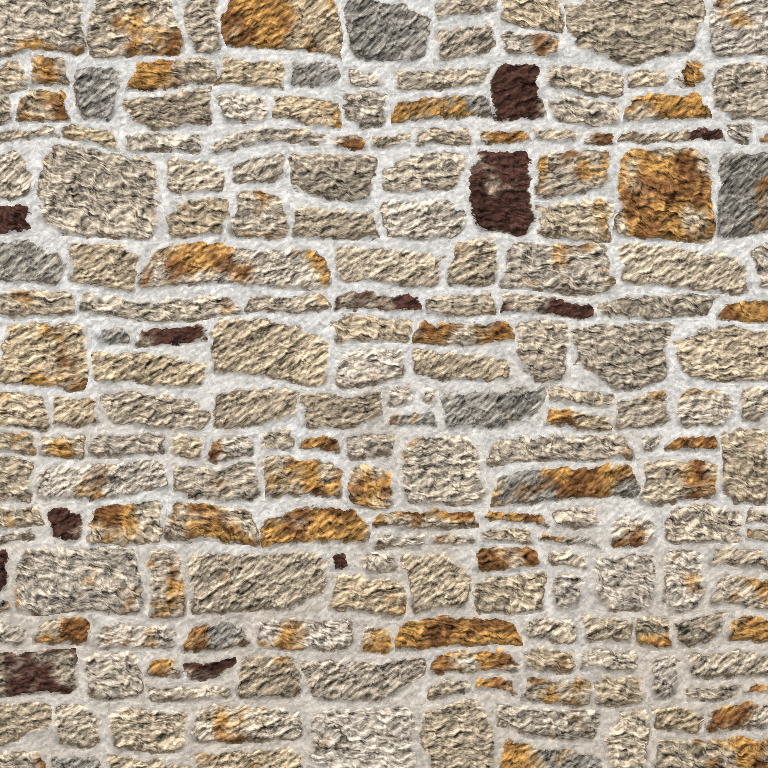
Give the GLSL for this texture, as a WebGL 1 fragment shader.

```glsl
precision highp float;
// Rubble stone wall: rough grey, tan and rusty blocks bedded in pale mortar.
uniform vec2 u_resolution;

float hash(vec2 p) {
  return fract(sin(dot(p, vec2(127.1, 311.7))) * 43758.55);
}

// Cellular noise: distance to the nearest point and a random tone for its cell.
vec2 cells(vec2 p) {
  vec2 base = floor(p), best = vec2(9.0, 0.0);
  for (int j = -1; j <= 1; j++) {
    for (int i = -1; i <= 1; i++) {
      vec2 c = base + vec2(float(i), float(j));
      vec2 site = c + vec2(hash(c), hash(c + 57.3));
      float dist = length(p - site);
      if (dist < best.x) best = vec2(dist, hash(c + 13.7));
    }
  }
  return best;
}

// Layered, rotated sines, roughly -1 to 1.
float waves(vec2 p) {
  float sum = 0.0, amp = 0.5;
  for (int i = 0; i < 5; i++) {
    p = mat2(0.8, 0.6, -0.6, 0.8) * p * 1.7 + 1.3;
    sum += amp * sin(p.x + 1.4 * sin(p.y * 1.2));
    amp *= 0.62;
  }
  return sum;
}

float roughness(vec2 p) {
  return 0.5 * cells(p).x + 0.32 * cells(p * 2.3 + 7.0).x + 0.22 * cells(p * 4.9 + 3.0).x;
}

// Irregular division of a line: index, lower and upper edge of the part at t.
float edgeAt(float i, float seed) {
  return i + 0.76 * (hash(vec2(i, seed)) - 0.5);
}
vec3 span(float t, float seed) {
  float i = floor(t);
  if (t < edgeAt(i, seed)) i -= 1.0;
  else if (t > edgeAt(i + 1.0, seed)) i += 1.0;
  return vec3(i, edgeAt(i, seed), edgeAt(i + 1.0, seed));
}

// Cuts an interval in two and keeps the part holding t.
void cut(float t, inout float lo, inout float hi, inout vec2 id) {
  float mid = mix(lo, hi, mix(0.34, 0.66, hash(id + 5.1)));
  if (t < mid) { hi = mid; id += 0.37; }
  else { lo = mid; id += 0.71; }
}

void main() {
  vec2 uv = gl_FragCoord.xy / u_resolution.y;
  float pixel = 1.0 / u_resolution.y;
  vec2 w = uv + vec2(0.007, 0.01) * vec2(waves(uv * 20.0), waves(uv.yx * 8.0 + 4.0));

  // Courses, blocks in each course, and smaller stones within some blocks
  vec3 row = span(w.y * 14.0, 3.0);
  float across = mix(6.5, 9.5, hash(vec2(row.x, 8.0)));
  float shift = 10.0 * hash(vec2(row.x, 2.0));
  vec3 col = span(w.x * across + shift, row.x + 20.0);
  vec2 lo = vec2((col.y - shift) / across, row.y / 14.0);
  vec2 hi = vec2((col.z - shift) / across, row.z / 14.0);
  vec2 id = vec2(col.x, row.x);
  if (hash(id + 0.3) < (row.z - row.y - 0.6) * 0.6) cut(w.y, lo.y, hi.y, id);
  if (hi.x - lo.x > 2.6 * (hi.y - lo.y) && hash(id + 9.2) > 0.5) cut(w.x, lo.x, hi.x, id);

  // Stone outline: tilted, tapered rounded box with one chipped corner
  vec4 rnd = vec4(hash(id + 1.7), hash(id + 2.9), hash(id + 4.3), hash(id + 6.1));
  vec2 halfSize = max((hi - lo) * 0.5 - mix(vec2(0.003), vec2(0.009), rnd.xy), 0.003);
  vec2 p = w - (lo + hi) * 0.5;
  p.y += p.x * (rnd.z - 0.5) * 0.16;
  p.x *= 1.0 + (rnd.w - 0.5) * 0.3 * p.y / halfSize.y;
  float small = min(halfSize.x, halfSize.y);
  float radius = small * mix(0.2, 0.65, rnd.x);
  vec2 q = abs(p) - halfSize + radius;
  float d = length(max(q, 0.0)) + min(max(q.x, q.y), 0.0) - radius;
  vec2 corner = sign(rnd.yz - 0.5);
  d = max(d, (dot(p / halfSize, corner) - mix(1.15, 2.0, rnd.w)) * small * 0.6);

  // Relief: flaky layers along a bedding direction, lit from the upper left
  float turn = (rnd.y - 0.4) * 1.1;
  mat2 bedding = mat2(cos(turn), -sin(turn), sin(turn), cos(turn));
  vec2 grainAt = bedding * (uv + 0.004 * waves(uv * 45.0)) * vec2(42.0, 85.0) + id * 3.0;
  float rough = roughness(grainAt);
  float light = roughness(grainAt + bedding * vec2(0.12, -0.28)) - rough;
  float facet = cells(grainAt * vec2(0.4, 0.45) + 0.5 * waves(uv * 60.0)).y;
  float fine = cells(uv * 230.0).y - 0.5;
  float patches = waves(uv * 17.0 + id * 2.3);

  // Stone colours
  vec3 stone = mix(vec3(0.59, 0.54, 0.47), vec3(0.72, 0.64, 0.52), rnd.z);
  stone = mix(stone, vec3(0.76, 0.72, 0.67), rnd.x * 0.75);
  stone = mix(stone, vec3(0.50, 0.49, 0.47), 0.7 * step(0.92, rnd.y));
  float warmth = rnd.w * 1.5 - 1.15 + 0.25 * (uv.x - uv.y);
  vec3 rust = mix(vec3(0.68, 0.49, 0.25), vec3(0.43, 0.27, 0.14), smoothstep(-0.4, 0.6, waves(uv * 31.0)));
  stone = mix(stone, rust, 0.85 * smoothstep(-0.05, 0.45, patches * 0.7 + warmth));
  float darkStone = step(0.94, hash(id + 8.8));
  stone = mix(stone, vec3(0.29, 0.20, 0.17), darkStone * smoothstep(-0.5, 0.2, patches + 0.2));
  stone *= 1.0 + 1.5 * light + 0.26 * (facet - 0.5) + 0.2 * fine;
  stone *= 1.0 - 0.4 * smoothstep(0.52, 0.8, rough);
  float rim = smoothstep(-0.008, 0.0, d), side = p.y / halfSize.y;
  stone *= 1.0 + rim * (0.1 * smoothstep(0.2, 1.0, side) - 0.3 * smoothstep(-0.2, -1.0, side));

  // Sandy mortar, whiter towards the top
  vec3 mortar = mix(vec3(0.79, 0.75, 0.70), vec3(0.87, 0.86, 0.84), smoothstep(0.0, 0.65, uv.y + 0.2 * waves(uv * 9.0)));
  mortar *= 1.0 + 0.06 * waves(uv * 50.0) + 0.13 * fine + 0.35 * light;
  float shadow = smoothstep(0.006, 0.0, d) * smoothstep(0.1, -0.9, side);
  mortar *= 1.0 - 0.22 * shadow;

  // Ragged joint with broken dark crevices
  float joint = d + 0.012 * (rough - 0.45) + 0.0015 * waves(uv * 110.0);
  float soft = max(0.0013, pixel);
  vec3 color = mix(stone, mortar, smoothstep(-soft, soft, joint));
  float crevice = smoothstep(0.003, 0.0, abs(joint)) * smoothstep(0.1, 0.6, waves(uv * 26.0 + 5.0) - 0.3 * side);
  color = mix(color, vec3(0.33, 0.26, 0.18), 0.6 * crevice);
  gl_FragColor = vec4(clamp(color, 0.0, 1.0), 1.0);
}
```
